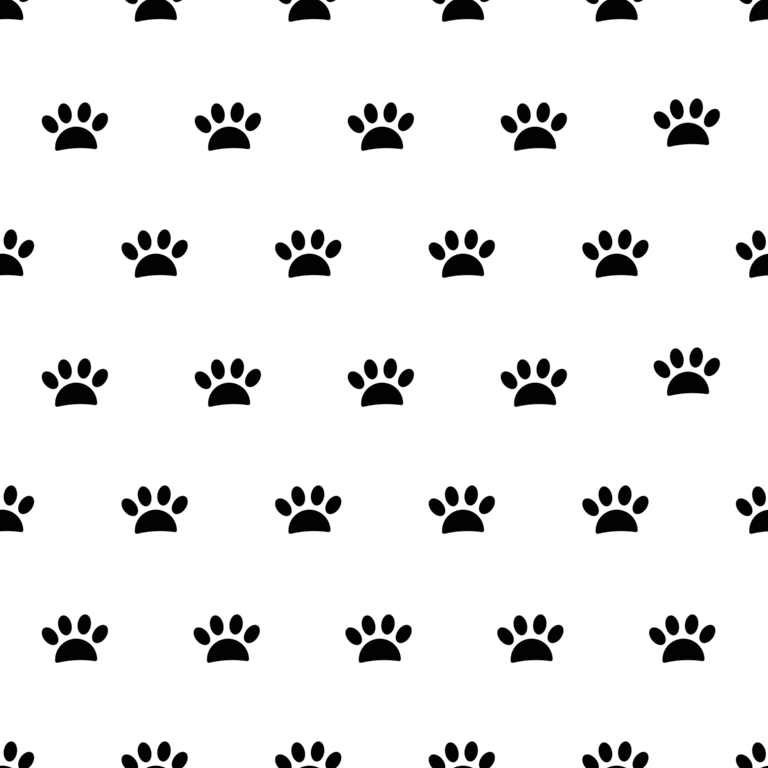
This pattern is drawn by a three.js fragment shader. Its source:

```glsl
varying vec2 vUv;

const vec3 PAPER = vec3(1.0);
const vec3 INK = vec3(0.008);

// Layout, in canvas widths
const float ROW_PITCH = 1.0 / 6.0;
const float EVEN_START = 0.0018;
const float EVEN_PITCH = 0.2;
const float EVEN_RISE = 0.0013;
const float ODD_START = 0.098;
const float ODD_PITCH = 0.1992;
const float TIGHT_PITCH = 0.1977;  // second row from the bottom
const float MIDDLE_LIFT = 0.0143;  // last paw of the middle row
const float UPPER_LIFT = 0.0052;   // last paw of the upper odd row
const float LAST_COLUMN = 4.0;
const float EDGE = 0.0012;

// Paw, in units of PAW_SIZE
const float PAW_SIZE = 0.02604;
const float PAW_TILT = 0.045;
const vec2 INNER_TOE = vec2(0.485, 0.755);
const vec2 OUTER_TOE = vec2(1.25, 0.245);
const vec2 TOE_RADII = vec2(0.33, 0.505);
const float INNER_LEAN = 0.19;
const float OUTER_LEAN = 0.66;
const float PAD_Y = -0.985;
const float PAD_RADIUS = 1.05;
const float HEEL_Y = -6.01;
const float HEEL_RADIUS = 5.0;
const float PAD_CORNER = 0.12;

vec2 rotate(vec2 p, float angle) {
  float c = cos(angle), s = sin(angle);
  return vec2(c * p.x - s * p.y, s * p.x + c * p.y);
}

float ellipseDistance(vec2 p, vec2 radii) {
  vec2 q = p / radii;
  return 0.5 * (dot(q, q) - 1.0) / max(length(q / radii), 0.001);
}

// Disc with a shallow arc cut from its base, corners rounded
float padDistance(vec2 p) {
  float dome = length(p - vec2(0.0, PAD_Y)) - PAD_RADIUS;
  float heel = HEEL_RADIUS - length(p - vec2(0.0, HEEL_Y));
  vec2 d = vec2(dome, heel) + PAD_CORNER;
  return min(max(d.x, d.y), 0.0) + length(max(d, 0.0)) - PAD_CORNER;
}

float pawDistance(vec2 p) {
  p = rotate(p, -PAW_TILT);
  vec2 side = vec2(abs(p.x), p.y);
  float inner = ellipseDistance(rotate(side - INNER_TOE, INNER_LEAN), TOE_RADII);
  float outer = ellipseDistance(rotate(side - OUTER_TOE, OUTER_LEAN), TOE_RADII);
  return min(padDistance(p), min(inner, outer));
}

// Centre of the paw nearest to p, with the uneven spacing of some rows
vec2 pawCentre(vec2 p) {
  float row = floor(p.y / ROW_PITCH + 0.5);
  bool odd = mod(row, 2.0) > 0.5;
  float start = odd ? ODD_START : EVEN_START;
  float pitch = odd ? (row < 2.0 ? TIGHT_PITCH : ODD_PITCH) : EVEN_PITCH;
  float column = floor((p.x - start) / pitch + 0.5);
  float rise = odd ? 0.0 : EVEN_RISE;
  if (odd && row > 2.0 && column == LAST_COLUMN) {
    rise = row < 4.0 ? MIDDLE_LIFT : UPPER_LIFT;
  }
  return vec2(start + column * pitch, row * ROW_PITCH + rise);
}

void main() {
  float d = pawDistance((vUv - pawCentre(vUv)) / PAW_SIZE) * PAW_SIZE;
  gl_FragColor = vec4(mix(INK, PAPER, smoothstep(-EDGE, EDGE, d)), 1.0);
}
```
